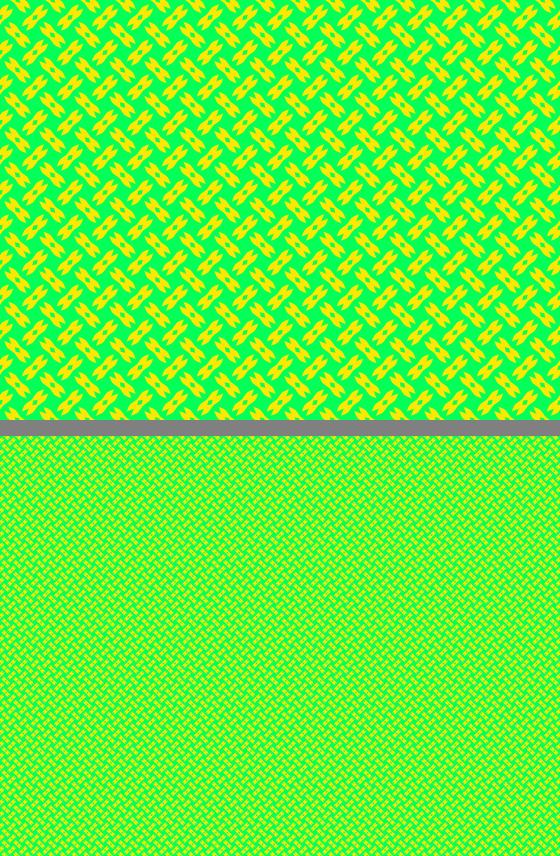
Top: one tile. Bottom: repeated 3 by 3.
A Shadertoy shader for this pattern:

```glsl
// A basket weave of double-ended, forked motifs in yellow on bright green.
// Each tile holds one motif on the rising diagonal and one on the falling
// diagonal; both are a quarter outline mirrored about its two axes.

const vec2 REPEATS = vec2(16.0, 12.0);      // tiles across and down
const vec3 GROUND = vec3(0.02, 1.00, 0.35);
const vec3 MOTIF = vec3(0.99, 0.91, 0.00);

// Motif measures, in tiles: x runs along the motif, y across it
const vec2 RISING_CENTRE = vec2(0.0, 0.5);
const vec2 FALLING_CENTRE = vec2(0.5, 0.0);
const float WAIST = 0.125;                  // half width at the centre
const float FLARE = 0.16;                   // widening away from the waist
const vec2 SHOULDER = vec2(0.167, 0.165);   // widest point of the arms
const float TAPER = 1.06;                   // curvature towards the tips
const float NOTCH_START = 0.25;
const float NOTCH_SLOPE = 0.43;
const vec2 HOLE = vec2(0.111, 0.070);       // half axes of the diamond

// Offset from the nearest copy of a centre, wrapped per tile
vec2 wrapOffset(vec2 p, vec2 centre) {
    return fract(p - centre + 0.5) - 0.5;
}

// Turn the diagonals into the motif's own axes
vec2 toDiagonal(vec2 p) {
    return vec2(p.x + p.y, p.y - p.x) * sqrt(0.5);
}

// Approximate signed distance, negative inside
float forkedMotif(vec2 p) {
    p = abs(p);

    // Sides: straight flare at the waist, then a curved taper
    float flare = (p.y - WAIST - FLARE * p.x) / length(vec2(1.0, FLARE));
    float reach = p.x - SHOULDER.x;
    float taper = (p.y - SHOULDER.y + TAPER * reach * reach)
                / length(vec2(1.0, 2.0 * TAPER * reach));

    // Cut-outs: forked end and central diamond
    float notch = (NOTCH_SLOPE * (p.x - NOTCH_START) - p.y)
                / length(vec2(1.0, NOTCH_SLOPE));
    float hole = (1.0 - dot(p, 1.0 / HOLE)) / length(1.0 / HOLE);

    return max(max(flare, taper), max(notch, hole));
}

void mainImage(out vec4 fragColor, in vec2 fragCoord) {
    vec2 p = fragCoord / iResolution.xy * REPEATS;
    float pixel = REPEATS.y / iResolution.y;

    // The falling motif is the rising one with its axes swapped
    float rising = forkedMotif(toDiagonal(wrapOffset(p, RISING_CENTRE)));
    float falling = forkedMotif(toDiagonal(wrapOffset(p, FALLING_CENTRE)).yx);

    float coverage = clamp(0.5 - min(rising, falling) / pixel, 0.0, 1.0);
    fragColor = vec4(mix(GROUND, MOTIF, coverage), 1.0);
}
```
